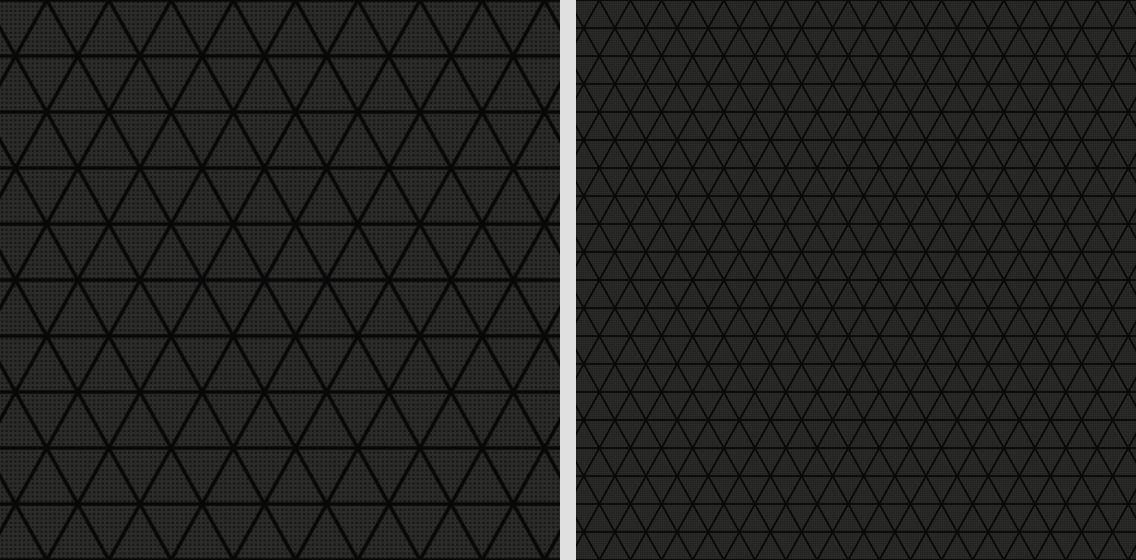
Left: one tile. Right: repeated 2 by 2.
Give the GLSL for this pattern, as a Shadertoy shader.

```glsl
// Dark perforated mesh under a lattice of soft black triangle lines.
// Three families of parallel lines, 9 triangles across and 10 rows down,
// lie over a 128 x 128 grid of small square holes; all counts are whole, so it tiles.

// Distance from the nearest whole number
float toNearest(float v) {
    return abs(fract(v + 0.5) - 0.5);
}

// Soft-edged line: 1 on its axis, fading to 0
float softLine(float dist, float pixel) {
    return 1.0 - smoothstep(0.0020 - 0.3 * pixel, 0.0044 + 0.3 * pixel, dist);
}

// Square holes, half as wide as their spacing
float holes(vec2 uv, float pixel) {
    vec2 edge = (abs(fract(uv * 128.0) - 0.5) - 0.25) / 128.0;
    vec2 cover = clamp(0.5 - edge / pixel, 0.0, 1.0);
    return cover.x * cover.y;
}

// Horizontal and two slanted line families, meeting at shared vertices
float lattice(vec2 uv, float pixel) {
    vec2 cell = uv * vec2(9.0, 10.0);
    float slantScale = length(vec2(9.0, 5.0));
    float level = softLine(toNearest(cell.y) / 10.0, pixel);
    float rising = softLine(toNearest(cell.x - 0.5 * cell.y - 0.75) / slantScale, pixel);
    float falling = softLine(toNearest(cell.x + 0.5 * cell.y - 0.75) / slantScale, pixel);
    return 1.0 - (1.0 - level) * (1.0 - rising) * (1.0 - falling);
}

void mainImage(out vec4 fragColor, in vec2 fragCoord) {
    vec2 uv = fragCoord / iResolution.xy;
    float pixel = 1.0 / min(iResolution.x, iResolution.y);

    // Mesh surface, then its holes, then the lines on top
    vec3 color = vec3(0.172, 0.172, 0.165);
    color = mix(color, vec3(0.09), holes(uv, pixel));
    color = mix(color, vec3(0.032), lattice(uv, pixel));

    fragColor = vec4(color, 1.0);
}
```
